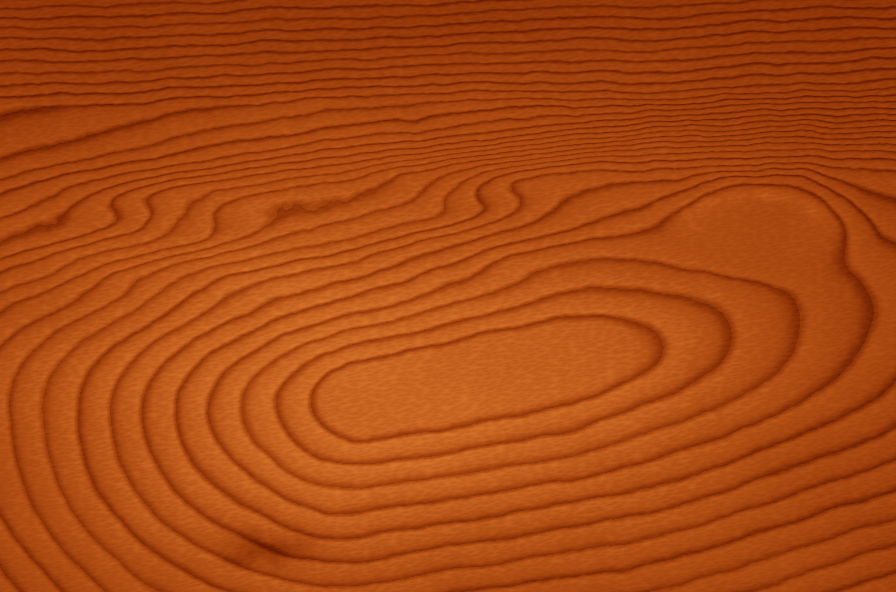
Write a Shadertoy shader that draws this texture.

```glsl
const vec2 HEART = vec2(0.827, 0.37);     // centre of the oval rings
const float TILT = 0.15;                  // upward slope of the rings
const float TILT_END = -0.28;             // rings level out left of here
const vec2 PITCH_SIDE = vec2(0.057, 0.118);        // ring spacing, left and right
const float PITCH_BELOW = 0.0413;
const vec3 PITCH_ABOVE = vec3(0.023, 0.028, 0.043); // far left, left, right
const vec2 CORE = vec2(3.4, 0.6);         // flat core length, left and right
const float BAND_Y = 0.823;               // start of the dense straight grain
const float BAND_RING = 21.0;
const float DENSE_RATE = 56.0;
const float SPARSE_RATE = 24.0;
const vec2 KNOT = vec2(1.28, 0.616);
const vec2 KNOT_SIZE = vec2(0.148, 0.079);
const float KNOT_RING = 3.52;
const vec2 PORE_CELLS = vec2(65.0, 210.0);
const vec2 STAIN = vec2(0.45, 0.073);

const vec3 DARK = vec3(0.41, 0.11, 0.01);
const vec3 BROWN = vec3(0.57, 0.21, 0.03);
const vec3 AMBER = vec3(0.70, 0.31, 0.08);
const vec3 HONEY = vec3(0.87, 0.48, 0.19);

float hash(vec2 p) {
    p = fract(p * vec2(0.1031, 0.1137));
    p += dot(p, p.yx + 33.33);
    return fract((p.x + p.y) * p.x * 17.0);
}

float bell(vec2 d) {
    return exp(-dot(d, d));
}

// Distance to the nearest scattered cell point
float cellular(vec2 p) {
    vec2 cell = floor(p), local = fract(p);
    float nearest = 2.0;
    for (int j = -1; j <= 1; j++) {
        for (int i = -1; i <= 1; i++) {
            vec2 o = vec2(i, j);
            vec2 point = vec2(hash(cell + o), hash(cell + o + 57.0));
            nearest = min(nearest, length(o + point - local));
        }
    }
    return nearest;
}

float layeredSines(vec2 p) {
    float sum = 0.0, amplitude = 0.5;
    for (int i = 0; i < 4; i++) {
        sum += amplitude * sin(p.x + 1.7 * sin(p.y)) * cos(p.y + 0.8 * sin(p.x));
        p = mat2(1.5, 1.1, -1.1, 1.5) * p + 2.3;
        amplitude *= 0.55;
    }
    return sum;
}

// Ring number: ovals below, stepped flank, straight grain above
float ringField(vec2 p) {
    float rise = p.y - 0.625 - 0.05 * p.x;
    float stepBand = exp(-pow(rise / 0.13, 2.0)) * (1.0 - smoothstep(0.92, 1.12, p.x));
    vec2 q = p;
    q.y -= 0.018 * stepBand * sin(39.0 * rise);
    q.x += stepBand * (0.022 * sin(45.0 * p.y + 9.0 * p.x)
                     + 0.012 * sin(95.0 * p.y - 23.0 * p.x));
    q += 0.010 * vec2(layeredSines(p * 9.0), layeredSines(p * 7.0 + 4.0));
    q.y += 0.003 * layeredSines(p * vec2(35.0, 45.0));

    vec2 d = q - HEART;
    d.y -= TILT * max(d.x, TILT_END + 0.25 * (d.x - TILT_END));
    float along = d.x < 0.0 ? -d.x / PITCH_SIDE.x - CORE.x : d.x / PITCH_SIDE.y - CORE.y;
    float above = mix(PITCH_ABOVE.x, PITCH_ABOVE.y, smoothstep(-0.75, -0.2, d.x));
    above = mix(above, PITCH_ABOVE.z, smoothstep(-0.25, 0.28, d.x));
    float across = d.y / (d.y > 0.0 ? above : PITCH_BELOW);
    float ovals = length(vec2(max(along, 0.0), across)) - 0.9;
    float knot = 1.0 - smoothstep(0.65, 1.45, length((q - KNOT) / KNOT_SIZE));
    ovals = mix(ovals, KNOT_RING, knot);

    float lift = q.y - BAND_Y;
    float straight = BAND_RING - 2.2 * p.x + lift * (lift > 0.0 ? DENSE_RATE : SPARSE_RATE);
    float bandStart = mix(0.62, 0.69, smoothstep(0.2, 1.3, p.x));
    return mix(ovals, straight, smoothstep(bandStart, BAND_Y + 0.04, q.y));
}

// Dark late wood: crisp outside, soft fade inside
float ringLine(float n, float blur) {
    float offset = n - floor(n + 0.5);
    float width = (offset < 0.0 ? 0.15 : 0.075) + blur;
    float strength = 0.65 + 0.35 * hash(vec2(floor(n + 0.5), 9.0));
    return exp(-pow(offset / width, 2.0)) * strength * smoothstep(0.45, 0.65, n);
}

vec3 woodColour(float tone) {
    vec3 c = mix(DARK, BROWN, clamp(tone * 3.0, 0.0, 1.0));
    c = mix(c, AMBER, clamp(tone * 3.0 - 1.0, 0.0, 1.0));
    return mix(c, HONEY, clamp(tone * 3.0 - 2.0, 0.0, 1.0));
}

void mainImage(out vec4 fragColor, in vec2 fragCoord) {
    vec2 p = fragCoord / iResolution.y;
    float n = ringField(p);

    // Broad light over the board
    float tone = 0.37 + 0.48 * bell((p - vec2(0.62, 0.35)) / vec2(0.88, 0.50));
    tone -= 0.07 * smoothstep(0.75, 1.0, p.y);
    tone += 0.05 * layeredSines(p * vec2(5.0, 11.0));

    // Rings with a gentle shade across each year
    tone += 0.16 * (0.5 - fract(n)) * smoothstep(0.5, 1.0, n) * smoothstep(0.9, 0.8, p.y);
    tone -= 0.38 * ringLine(n, 0.3 * fwidth(n));

    // Short pores and fine fibres follow the slope
    vec2 fibre = vec2(p.x, p.y - TILT * p.x);
    tone += 0.13 * (cellular(fibre * PORE_CELLS) - 0.48);
    tone += 0.025 * layeredSines(fibre * vec2(70.0, 330.0));

    // Pale rim around the knot
    vec2 k = (p - KNOT) / vec2(0.135, 0.06);
    float rim = exp(-pow((length(k) - 0.9) / 0.2, 2.0));
    tone += 0.15 * rim * smoothstep(-0.4, 0.3, k.y) * (0.7 + 0.6 * layeredSines(p * 55.0));

    // Dark mineral stain
    vec2 s = p - STAIN + 0.018 * layeredSines(p * 38.0);
    tone -= 0.36 * bell(s / vec2(0.065, 0.026));

    fragColor = vec4(woodColour(clamp(tone, 0.0, 1.0)), 1.0);
}
```
